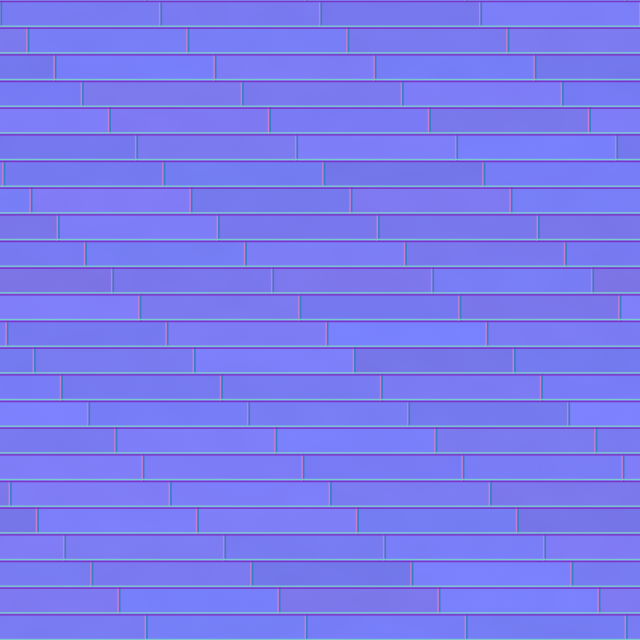
Reproduce this texture map procedurally as a Shadertoy shader.

```glsl
// Tangent-space normal map of long, thin bricks laid in a stepped running bond.
#define COLUMNS 4.0
#define ROWS 24.0
#define ROW_SHIFT 0.17            // sideways step per row, in brick lengths
#define GROOVE_OFFSET 0.0008      // groove centre from the cell edge
#define BEVEL_OFFSET vec2(0.00125, 0.0016)  // bevel centre from the groove centre
#define BEVEL_WIDTH vec2(0.0025, 0.0022)    // side bevels, top and bottom bevels
#define TINT_LOW vec3(0.445, 0.452, 0.895)
#define TINT_HIGH vec3(0.507, 0.512, 1.0)
#define GRAIN 0.012
#define SMUDGE 0.014

float hash(vec2 p) {
    vec3 q = fract(vec3(p.xyx) * 0.1031);
    q += dot(q, q.yzx + 33.33);
    return fract((q.x + q.y) * q.z);
}

vec2 gradient(vec2 cell) {
    float angle = 6.2832 * hash(cell);
    return vec2(cos(angle), sin(angle));
}

float gradientNoise(vec2 p) {
    vec2 i = floor(p), f = fract(p);
    vec2 u = f * f * f * (f * (f * 6.0 - 15.0) + 10.0);
    vec2 e = vec2(0.0, 1.0);
    float low = mix(dot(gradient(i), f), dot(gradient(i + e.yx), f - e.yx), u.x);
    float high = mix(dot(gradient(i + e), f - e), dot(gradient(i + 1.0), f - 1.0), u.x);
    return mix(low, high, u.y);
}

// Exact share of a pixel covered by a straight line of the given width.
float lineCoverage(float d, float width, float pixel) {
    float overlap = min(d + 0.5 * pixel, 0.5 * width) - max(d - 0.5 * pixel, -0.5 * width);
    return clamp(overlap / pixel, 0.0, 1.0);
}

// Each brick leans slightly its own way, which tints its flat face.
vec3 brickTint(vec2 id) {
    float lean = hash(id + 17.3);
    float dim = hash(id + vec2(41.7, 8.9));
    float side = hash(id + vec2(5.1, 63.2));
    vec3 amount = vec3(mix(side, dim, 0.3), mix(lean, dim, 0.5), mix(dim, lean, 0.35));
    return mix(TINT_LOW, TINT_HIGH, amount);
}

void mainImage(out vec4 fragColor, in vec2 fragCoord) {
    vec2 uv = fragCoord / iResolution.xy;
    vec2 pixel = 1.0 / iResolution.xy;

    // Brick layout, counted from the top left
    vec2 p = vec2(uv.x, 1.0 - uv.y) - GROOVE_OFFSET;
    float row = mod(floor(p.y * ROWS), ROWS);
    vec2 grid = vec2(p.x * COLUMNS - row * ROW_SHIFT, p.y * ROWS);
    vec2 id = vec2(mod(floor(grid.x), COLUMNS), row);
    vec2 d = (fract(grid + 0.5) - 0.5) / vec2(COLUMNS, ROWS);

    // Faces with faint smudges and fine grain
    vec3 color = brickTint(id);
    float smudge = gradientNoise(uv * vec2(14.0, 22.0) + id * 7.1);
    float grain = gradientNoise(uv * vec2(150.0, 210.0));
    color += smudge * SMUDGE * vec3(0.6, 0.8, 1.0);
    color += grain * GRAIN * vec3(1.0, -0.7, 0.4);

    // Side bevels: right end of one brick, left end of the next
    float rightEnd = lineCoverage(d.x + BEVEL_OFFSET.x, BEVEL_WIDTH.x, pixel.x);
    float leftEnd = lineCoverage(d.x - BEVEL_OFFSET.x, BEVEL_WIDTH.x, pixel.x);
    color = mix(color, vec3(0.78, 0.49, 0.82), rightEnd);
    color = mix(color, vec3(0.20, 0.50, 0.78), leftEnd);

    // Long bevels: bottom of one row, top of the next
    float bottomEdge = lineCoverage(d.y + BEVEL_OFFSET.y, BEVEL_WIDTH.y, pixel.y);
    float topEdge = lineCoverage(d.y - BEVEL_OFFSET.y, BEVEL_WIDTH.y, pixel.y);
    color = mix(color, vec3(0.49, 0.78, 0.81), bottomEdge);
    color = mix(color, vec3(0.49, 0.20, 0.78), topEdge);

    fragColor = vec4(clamp(color, 0.0, 1.0), 1.0);
}
```
